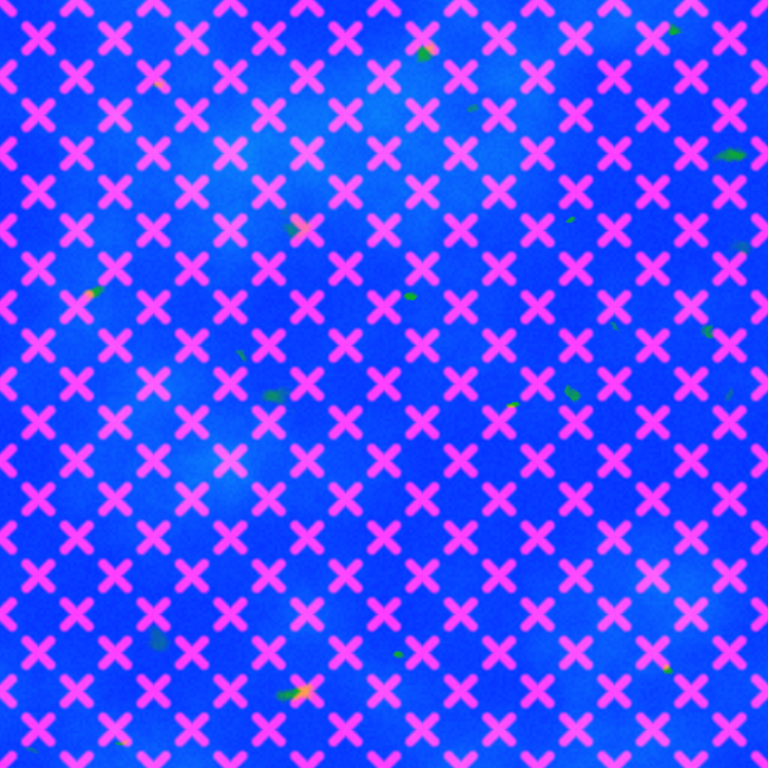
Reproduce this pattern procedurally as a WebGL 1 fragment shader.

```glsl
precision highp float;

uniform vec2 u_resolution;

#define REPEATS 10.0
#define ARM_REACH 0.157
#define ARM_RADIUS 0.064
#define EDGE_SOFTNESS 0.034
#define CLOUD_SCALE 5.0
#define CLOUD_CONTRAST 0.5
#define GRAIN 0.055
#define STAIN_GRID 8.0
#define STAIN_CHANCE 0.42
#define BLUE vec3(0.03, 0.29, 1.0)
#define PINK vec3(0.99, 0.29, 1.0)
#define GREEN vec3(0.05, 0.72, 0.10)

float hash(vec2 p) {
  vec3 q = fract(p.xyx * vec3(0.1031, 0.1030, 0.0973));
  q += dot(q, q.yzx + 33.33);
  return fract((q.x + q.y) * q.z);
}

// Value noise that wraps after period cells
float noise(vec2 uv, float period, float seed) {
  vec2 p = uv * period;
  vec2 i = floor(p);
  vec2 f = fract(p);
  f = f * f * (3.0 - 2.0 * f);
  vec2 a = mod(i, period) + seed;
  vec2 b = mod(i + 1.0, period) + seed;
  return mix(mix(hash(a), hash(vec2(b.x, a.y)), f.x),
             mix(hash(vec2(a.x, b.y)), hash(b), f.x), f.y);
}

float fbm(vec2 uv, float period, float seed) {
  float sum = 0.0;
  float weight = 0.5;
  for (int i = 0; i < 5; i++) {
    sum += weight * noise(uv, period, seed);
    period *= 2.0;
    seed += 17.0;
    weight *= 0.5;
  }
  return sum / 0.96875;
}

// Distance to a round-ended diagonal cross in the middle of each cell
float crossDistance(vec2 cell) {
  vec2 p = abs(fract(cell) - 0.5);
  float along = clamp(0.5 * (p.x + p.y), 0.0, ARM_REACH);
  return length(p - along) - ARM_RADIUS;
}

// Scattered ragged blots of varying size and strength
float stains(vec2 uv) {
  vec2 warp = vec2(fbm(uv, 26.0, 5.0), fbm(uv, 26.0, 91.0)) - 0.5;
  vec2 p = (uv + 0.045 * warp) * STAIN_GRID;
  vec2 home = floor(p);
  float cover = 0.0;
  for (int y = -1; y <= 1; y++) {
    for (int x = -1; x <= 1; x++) {
      vec2 cell = home + vec2(float(x), float(y));
      vec2 id = mod(cell, STAIN_GRID);
      float size = hash(id + 73.0);
      float radius = mix(0.06, 0.19, size * size);
      vec2 center = cell + vec2(hash(id + 31.0), hash(id + 57.0));
      float d = length((p - center) * vec2(0.85, 1.25)) / radius;
      float strength = mix(0.35, 1.0, hash(id + 119.0));
      float present = step(hash(id + 11.0), STAIN_CHANCE);
      cover = max(cover, present * strength * (1.0 - smoothstep(0.3, 1.1, d)));
    }
  }
  return cover * mix(0.7, 1.1, noise(uv, 90.0, 43.0));
}

void main() {
  vec2 uv = gl_FragCoord.xy / u_resolution;
  vec2 cell = uv * REPEATS;

  // Two interleaved lattices of crosses
  float d = min(crossDistance(cell), crossDistance(cell + 0.5));
  float ink = 1.0 - smoothstep(-EDGE_SOFTNESS, EDGE_SOFTNESS, d);
  vec3 color = mix(BLUE, PINK, ink);

  // Cloudy fading and fine grain
  float cloud = fbm(uv, CLOUD_SCALE, 3.0) - 0.5;
  float fade = CLOUD_CONTRAST * cloud + 0.9 * cloud * cloud;
  fade += GRAIN * (noise(uv, 256.0, 7.0) - 0.5);
  color += fade * mix(vec3(0.06, 1.0, -0.08), vec3(-0.03, 0.7, -0.05), ink);

  // Stains keep the red beneath, so they turn orange over the crosses
  vec3 stained = vec3(max(color.r, GREEN.r), mix(GREEN.g, 0.62, ink), mix(GREEN.b, 0.3, ink));
  color = mix(color, stained, clamp(stains(uv), 0.0, 1.0));

  gl_FragColor = vec4(clamp(color, 0.0, 1.0), 1.0);
}
```
